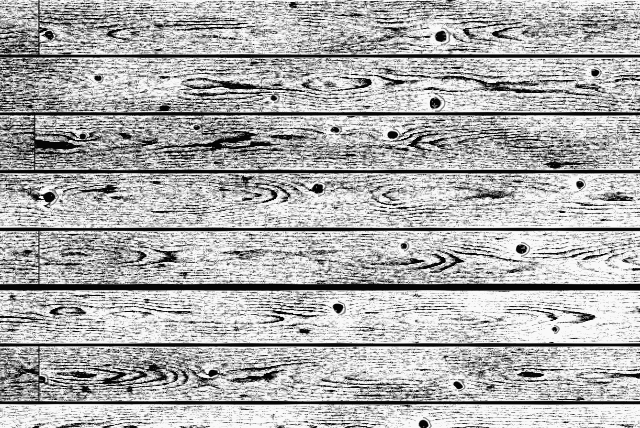
Write a WebGL 2 fragment shader that draws this texture.

```glsl
#version 300 es
precision highp float;
// Weathered horizontal planks in black ink on white, with fine grey grain.
// Each plank has its own tone, nested growth rings, scattered knots and
// streaky fibre noise; a soft threshold turns their sum into ink or paper.

uniform vec2 u_resolution;
out vec4 fragColor;

// All lengths are fractions of the canvas height.
const vec3 INK = vec3(0.02);
const vec3 PAPER = vec3(0.975);
const float PLANK_HEIGHT = 0.135;
const float TOP_OFFSET = 0.004;      // part of the first plank cut off
const float GAP_HALF = 0.0037;
const float WIDE_GAP_HALF = 0.0075;
const float WIDE_GAP = 5.0;          // index of the one broad gap
const float JOINT_X = 0.091;         // butt joint on every other plank
const float JOINT_HALF = 0.0013;
const float RINGS = 23.0;
const float KNOT_SPACING = 0.29;
const float KNOT_CHANCE = 0.62;
const float SOFTNESS = 0.43;
const float LIFT = 0.72;             // exponent that opens up the dark greys
const float PLANK_TONE[8] = float[8](0.64, 0.68, 0.63, 0.72, 0.75, 0.85, 0.69, 0.85);

float hash(vec2 p) {
    vec3 q = fract(vec3(p.xyx) * 0.1031);
    q += dot(q, q.yzx + 33.33);
    return fract((q.x + q.y) * q.z);
}

float noise(vec2 p) {
    vec2 i = floor(p), f = fract(p);
    f = f * f * (3.0 - 2.0 * f);
    return mix(mix(hash(i), hash(i + vec2(1, 0)), f.x),
               mix(hash(i + vec2(0, 1)), hash(i + vec2(1, 1)), f.x), f.y);
}

// Knots of one plank: x = core ink, y = pale halo, z = push on the rings.
vec3 knots(vec2 p, float row, float aa) {
    vec3 sum = vec3(0.0);
    float cell = floor(p.x / KNOT_SPACING);
    for (float k = -1.0; k <= 1.0; k++) {
        vec2 id = vec2(cell + k + 11.0, row * 7.0 + 3.0);
        if (hash(id) > KNOT_CHANCE) continue;
        vec2 center = vec2((cell + k + 0.15 + 0.7 * hash(id + 31.7)) * KNOT_SPACING,
                           (row + 0.5 + 0.65 * (hash(id + 57.3) - 0.5)) * PLANK_HEIGHT);
        float radius = mix(0.006, 0.013, pow(hash(id + 83.1), 2.0));
        vec2 d = p - center;
        float dist = length(d * vec2(0.9, 1.0)) + 0.005 * (noise(p * 110.0) - 0.5);
        float core = 1.0 - smoothstep(radius - aa, radius + aa, dist);
        float fleck = smoothstep(0.7, 0.85, noise(p * vec2(200.0, 260.0)));
        float rim = 1.0 - smoothstep(0.0, 0.0012 + aa, abs(dist - radius * 1.5));
        sum.x = max(sum.x, max(core * (1.0 - 0.4 * fleck), 0.5 * rim * step(0.0, d.x)));
        sum.y += exp(-pow(dist / (radius * 1.9), 2.0));
        sum.z += exp(-length(d * vec2(0.35, 1.0)) / (radius * 1.4));
    }
    return sum;
}

// Growth rings: slices through a cone, flame shaped along the plank middle.
float rings(vec2 p, float across, float seed, float push) {
    float center = 0.25 * (noise(vec2(p.x * 1.6, seed)) - 0.5);
    float depth = 0.32 * noise(vec2(p.x * 2.6 + seed * 2.3, seed + 5.0))
                + 0.07 * noise(vec2(p.x * 13.0, seed + 9.0));
    float wobble = 0.8 * noise(p * vec2(6.0, 34.0) + seed)
                 + 0.4 * noise(p * vec2(30.0, 150.0) + seed);
    float phase = fract(RINGS * length(vec2(across - center, depth)) + wobble + 3.0 * push);
    return smoothstep(0.4, 0.84, phase) * (1.0 - smoothstep(0.86, 1.0, phase));
}

void main() {
    float aa = 0.75 / u_resolution.y;
    vec2 p = vec2(gl_FragCoord.x, u_resolution.y - gl_FragCoord.y) / u_resolution.y;
    p.y += TOP_OFFSET;
    float row = floor(p.y / PLANK_HEIGHT);
    float across = fract(p.y / PLANK_HEIGHT) - 0.5;

    // Even planks start with a short, slightly darker offcut.
    float hasJoint = 1.0 - mod(row, 2.0);
    float jointX = JOINT_X - 0.01 * step(abs(row - 2.0), 0.5);
    float offcut = hasJoint * step(p.x, jointX);
    float seed = row * 13.7 + offcut * 41.0 + 2.0;

    // Plank tone, lightening to the right, with broad worn patches.
    float tone = PLANK_TONE[int(clamp(row, 0.0, 7.0))] - 0.05 * offcut;
    float wear = noise(p * vec2(5.0, 16.0) + seed);
    tone += 0.1 * (p.x - 0.65) + 0.32 * (wear - 0.45);

    // Rings are faint at the sides and bold in patches along the middle.
    vec3 knot = knots(p, row, aa) * (1.0 - offcut);
    float patches = noise(p * vec2(11.0, 34.0) + seed + 19.0);
    float middle = exp(-across * across * 28.0) * (1.0 - 0.6 * offcut);
    float bold = 0.14 + 0.22 * patches + 0.65 * middle * smoothstep(0.35, 0.85, patches);
    tone -= rings(p, across, seed, knot.z) * bold;

    // Dark streaky smudges, pale halos and pale plank lips.
    float smudge = noise(p * vec2(19.0, 100.0) + seed + 7.0);
    tone -= 0.6 * smoothstep(0.89, 0.98, smudge);
    tone += 0.5 * knot.y + 0.25 * smoothstep(0.43, 0.47, abs(across));

    // Fibre noise acts as the threshold between ink and paper.
    float fibre = 0.55 * noise(p * vec2(130.0, 400.0) + seed)
                + 0.45 * noise(p * vec2(390.0, 470.0) + seed);
    float light = pow(smoothstep(-SOFTNESS, SOFTNESS, tone - fibre), LIFT);
    light *= 1.0 - knot.x;

    // Gaps between planks and the thin upright joints.
    float gapIndex = floor(p.y / PLANK_HEIGHT + 0.5);
    float gapHalf = abs(gapIndex - WIDE_GAP) < 0.5 ? WIDE_GAP_HALF : GAP_HALF;
    gapHalf += 0.0012 * (noise(vec2(p.x * 14.0, gapIndex * 5.0)) - 0.5);
    float gapDist = abs(p.y - gapIndex * PLANK_HEIGHT) - gapHalf;
    float gap = (1.0 - smoothstep(-aa, aa, gapDist)) * step(0.5, gapIndex);
    float joint = hasJoint * (1.0 - smoothstep(-aa, aa, abs(p.x - jointX) - JOINT_HALF));
    light *= (1.0 - gap) * (1.0 - 0.9 * joint);

    fragColor = vec4(mix(INK, PAPER, light), 1.0);
}
```
